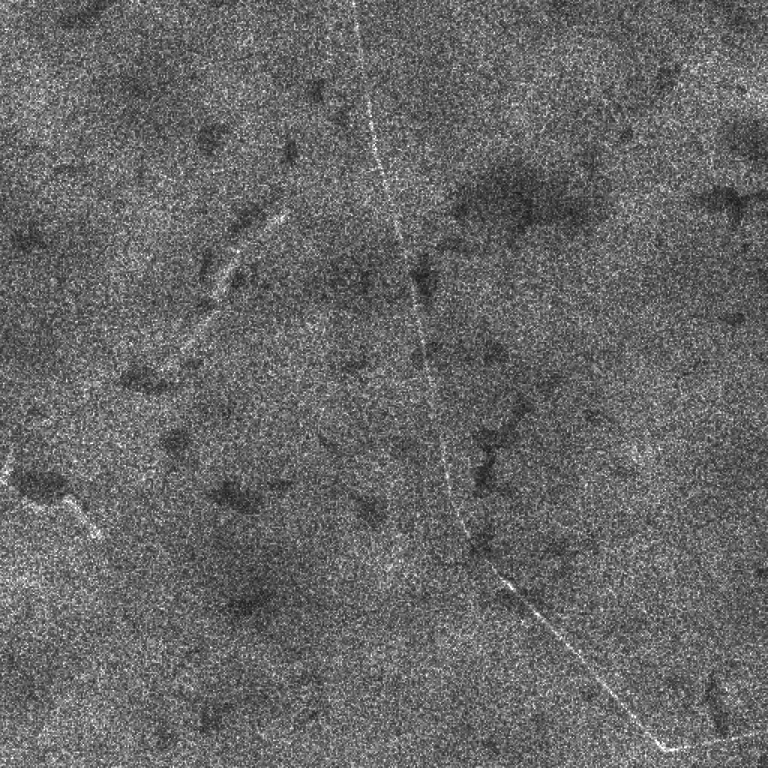
Give the GLSL for this texture, as a Shadertoy shader.

```glsl
// Draws a grey radar view of rough ground: fine speckle, dark patches, a thin bright track.

// Tones: all gains below act on the logarithm of brightness
const float MEDIAN_GREY = 0.388;
const float SPECKLE_GAIN = 0.33;
const float TERRAIN_GAIN = 0.42;
const float BLOT_GAIN = 0.34;
const float PATCH_GAIN = 0.36;
const float TRACK_GAIN = 0.50;
const float RIDGE_GAIN = 0.42;

// Sizes in canvas units, frequencies in cells per canvas
const float GRAIN_CELLS = 512.0;
const float TRACK_WIDTH = 0.0026;
const float RIDGE_WIDTH = 0.0065;

// Bright lines as chains of points
const vec2 TRACK[10] = vec2[](
    vec2(0.457, 1.01), vec2(0.490, 0.80), vec2(0.525, 0.68), vec2(0.548, 0.57),
    vec2(0.588, 0.35), vec2(0.605, 0.31), vec2(0.650, 0.25), vec2(0.750, 0.15),
    vec2(0.865, 0.022), vec2(1.01, 0.05));
const vec2 RIDGE[6] = vec2[](
    vec2(0.370, 0.72), vec2(0.315, 0.68), vec2(0.292, 0.645),
    vec2(0.277, 0.59), vec2(0.240, 0.545), vec2(0.200, 0.505));
const vec2 BANK[5] = vec2[](
    vec2(0.015, 0.41), vec2(0.005, 0.37), vec2(0.055, 0.335),
    vec2(0.085, 0.35), vec2(0.13, 0.305));

// Dark patches: centre, then radii
const vec4 PATCHES[11] = vec4[](
    vec4(0.69, 0.75, 0.10, 0.06), vec4(0.985, 0.82, 0.045, 0.035),
    vec4(0.045, 0.685, 0.04, 0.010), vec4(0.277, 0.655, 0.016, 0.035),
    vec4(0.045, 0.368, 0.035, 0.022), vec4(0.555, 0.64, 0.012, 0.04),
    vec4(0.375, 0.80, 0.012, 0.03), vec4(0.95, 0.74, 0.05, 0.012),
    vec4(0.63, 0.385, 0.007, 0.035), vec4(0.93, 0.095, 0.010, 0.04),
    vec4(0.415, 0.885, 0.016, 0.015));

// Integer hash giving three values from 0 to 1
vec3 hash3(ivec2 cell, uint seed) {
    uvec3 v = uvec3(uvec2(cell + 4096), seed) * 1664525u + 1013904223u;
    v.x += v.y * v.z; v.y += v.z * v.x; v.z += v.x * v.y;
    v ^= v >> 16u;
    v.x += v.y * v.z; v.y += v.z * v.x; v.z += v.x * v.y;
    return vec3(v >> 8u) / 16777216.0;
}

// Roughly normal value with zero mean and unit spread
float bell(ivec2 cell, uint seed) {
    return 2.0 * (dot(hash3(cell, seed), vec3(1.0)) - 1.5);
}

float noise(vec2 p, uint seed) {
    ivec2 c = ivec2(floor(p));
    vec2 f = fract(p);
    f = f * f * (3.0 - 2.0 * f);
    float low = mix(bell(c, seed), bell(c + ivec2(1, 0), seed), f.x);
    float high = mix(bell(c + ivec2(0, 1), seed), bell(c + ivec2(1, 1), seed), f.x);
    return mix(low, high, f.y);
}

float fbm(vec2 p, uint seed) {
    float sum = 0.0, weight = 0.5;
    for (int i = 0; i < 5; i++) {
        sum += weight * noise(p, seed + uint(i));
        p = mat2(1.6, 1.2, -1.2, 1.6) * p + 3.7;
        weight *= 0.58;
    }
    return sum;
}

float segmentDistance(vec2 p, vec2 a, vec2 b) {
    vec2 ab = b - a;
    return length(p - a - ab * clamp(dot(p - a, ab) / dot(ab, ab), 0.0, 1.0));
}

float glow(float dist, float width) {
    return exp(-dist * dist / (width * width));
}

void mainImage(out vec4 fragColor, in vec2 fragCoord) {
    vec2 p = fragCoord / iResolution.xy;
    vec2 warp = vec2(fbm(p * 22.0, 11u), fbm(p * 22.0, 23u));

    // Broad tone and small ragged blots, slightly stretched sideways
    float terrain = fbm(p * vec2(6.0, 8.0), 31u);
    float tone = TERRAIN_GAIN * 0.5 * terrain;
    float blots = fbm(p * vec2(22.0, 28.0) + 0.4 * warp, 47u) - 0.25 * terrain;
    tone -= BLOT_GAIN * smoothstep(0.62, 1.05, blots);

    // Large dark patches with broken edges
    float patchShade = 0.0;
    for (int i = 0; i < 11; i++) {
        vec2 q = (p + 0.012 * warp - PATCHES[i].xy) / PATCHES[i].zw;
        float ragged = length(q) + 0.45 * warp.x;
        patchShade = max(patchShade, 1.0 - smoothstep(0.55, 1.25, ragged));
    }
    tone -= PATCH_GAIN * patchShade;

    // Bright track and ridges, uneven along their length
    float track = 1.0, ridge = 1.0;
    vec2 bent = p + 0.004 * warp;
    for (int i = 0; i < 9; i++)
        track = min(track, segmentDistance(p + 0.0012 * warp, TRACK[i], TRACK[i + 1]));
    for (int i = 0; i < 5; i++)
        ridge = min(ridge, segmentDistance(bent, RIDGE[i], RIDGE[i + 1]));
    for (int i = 0; i < 4; i++)
        ridge = min(ridge, segmentDistance(bent, BANK[i], BANK[i + 1]));
    float wear = clamp(0.85 + 0.3 * noise(p * 30.0, 61u), 0.3, 1.3);
    tone += wear * (TRACK_GAIN * glow(track, TRACK_WIDTH) + RIDGE_GAIN * glow(ridge, RIDGE_WIDTH));

    // Multiplied speckle: fine grains plus a little clumping
    vec2 grain = p * GRAIN_CELLS - 0.5;
    float speckle = 0.95 * noise(grain, 71u) + 0.35 * noise(grain * 0.5, 83u);
    fragColor = vec4(vec3(MEDIAN_GREY * exp(tone + SPECKLE_GAIN * speckle)), 1.0);
}
```
